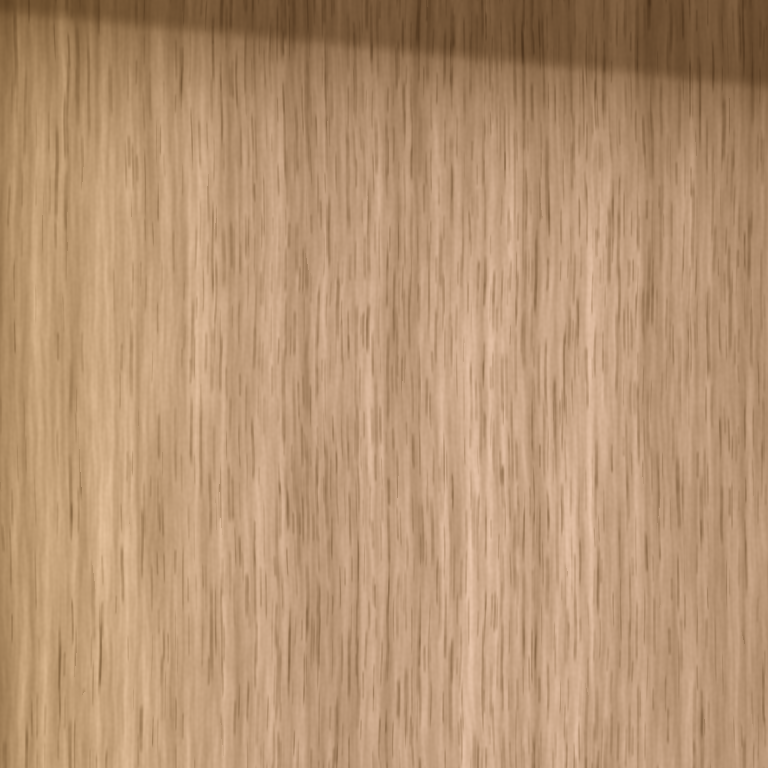
Write a WebGL 2 fragment shader that draws this texture.

```glsl
#version 300 es
precision highp float;

uniform vec2 u_resolution;
out vec4 fragColor;

float hash(vec2 cell, float seed) {
    uvec2 q = uvec2(ivec2(cell) + 4096);
    uint h = q.x * 1597334677u ^ q.y * 3812015801u ^ uint(seed) * 2798796415u;
    h = (h ^ (h >> 15)) * 2246822519u;
    h = (h ^ (h >> 13)) * 3266489917u;
    return float((h ^ (h >> 16)) >> 8) / 16777216.0;
}

float cornerSlope(vec2 cell, vec2 offset) {
    float angle = 6.2832 * hash(cell, 1.0);
    return dot(vec2(cos(angle), sin(angle)), offset);
}

float gradientNoise(vec2 p) {
    vec2 cell = floor(p), f = p - cell;
    vec2 u = f * f * f * (f * (f * 6.0 - 15.0) + 10.0);
    vec2 e = vec2(1.0, 0.0);
    float low = mix(cornerSlope(cell, f), cornerSlope(cell + e, f - e), u.x);
    float high = mix(cornerSlope(cell + e.yx, f - e.yx), cornerSlope(cell + 1.0, f - 1.0), u.x);
    return mix(low, high, u.y);
}

// Tapered upright slits, at most one per cell
float pores(vec2 p, vec2 cells, float density, float seed) {
    vec2 g = p * cells;
    g.y += 17.0 * hash(vec2(floor(g.x), 0.0), seed);
    vec2 id = floor(g), f = fract(g) - 0.5;
    float halfLength = mix(0.18, 0.48, hash(id, seed + 1.0));
    float halfWidth = mix(0.16, 0.32, hash(id, seed + 2.0));
    vec2 shift = vec2(hash(id, seed + 3.0), hash(id, seed + 4.0)) - 0.5;
    vec2 d = abs(f - shift * vec2(0.34, 1.0 - 2.0 * halfLength));
    float taper = smoothstep(0.0, 0.4, 1.0 - d.y / halfLength);
    float body = 1.0 - smoothstep(0.15 * halfWidth, halfWidth, d.x);
    float present = step(hash(id, seed + 5.0), density);
    return body * taper * present * mix(0.4, 1.0, hash(id, seed + 6.0));
}

void main() {
    vec2 uv = gl_FragCoord.xy / u_resolution;

    // Slight waver of the fibres
    vec2 p = uv;
    p.x += 0.008 * gradientNoise(uv * vec2(5.0, 2.5) + 7.0);
    p.x += 0.0018 * gradientNoise(uv * vec2(30.0, 16.0));

    // Long bands and fine fibres
    float depth = -0.055;
    depth += 0.13 * gradientNoise(p * vec2(13.0, 0.6) + 3.3);
    depth += 0.14 * gradientNoise(p * vec2(47.0, 1.3) + 11.7);
    depth += 0.15 * gradientNoise(p * vec2(115.0, 4.5) + 23.1);
    depth += 0.07 * gradientNoise(p * vec2(210.0, 26.0) + 31.9);
    depth += 0.03 * gradientNoise(uv * vec2(190.0, 150.0));

    // Pores, crowded towards the middle
    float crowd = smoothstep(0.1, 0.4, uv.x) * (1.0 - 0.4 * smoothstep(0.7, 1.0, uv.x));
    crowd += 0.6 * gradientNoise(p * vec2(17.0, 1.5) + 5.2);
    float density = mix(0.14, 0.6, clamp(crowd, 0.0, 1.0));
    float ragged = 0.85 + 0.6 * gradientNoise(p * vec2(120.0, 45.0));
    for (int i = 0; i < 3; i++) {
        float k = float(i);
        vec2 cells = vec2(74.0 + 23.0 * k, 6.0 + 3.5 * k);
        float slits = pores(p + 0.137 * k, cells, density, 10.0 + 10.0 * k);
        depth += (0.25 - 0.04 * k) * ragged * slits;
    }

    // Slanted shadow above, dimmer left side
    float below = 0.987 - 0.098 * uv.x - uv.y;
    depth += 0.4 * exp(-max(below, 0.0) / 0.09);
    depth += 0.24 * (1.0 - smoothstep(-0.012, 0.012, below));
    depth += 0.17 * exp(-uv.x / 0.035) + 0.04 * smoothstep(0.75, 1.0, uv.x);

    // Darker wood turns browner, the left side warmer
    vec3 absorb = depth * vec3(0.83, 1.0, 1.34);
    absorb.b += 0.08 * (1.0 - smoothstep(0.0, 0.45, uv.x));
    vec3 color = vec3(0.74, 0.602, 0.478) * exp(-absorb);
    fragColor = vec4(color, 1.0);
}
```
